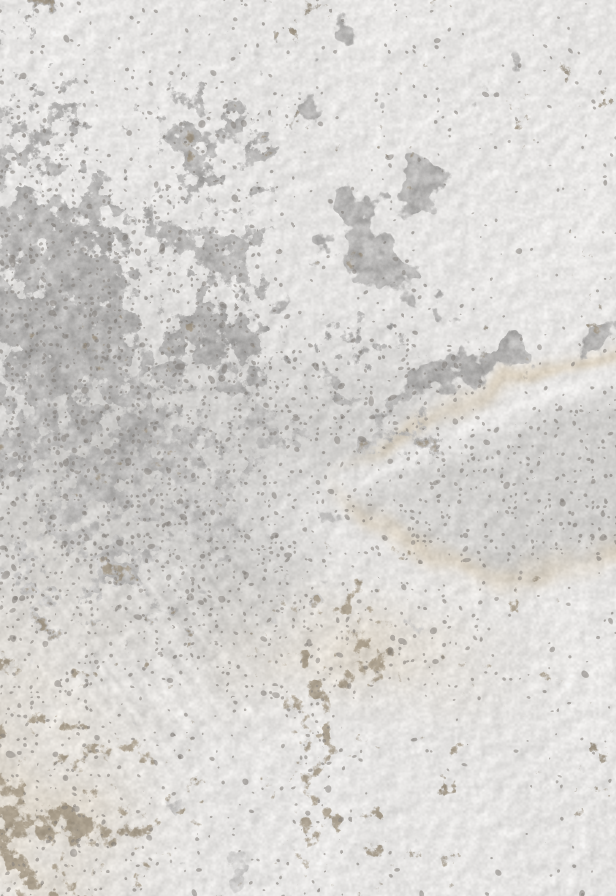
This texture is drawn by a Shadertoy shader. Its source:

```glsl
// Weathered whitewashed plaster: grey flaked patches, speckles, ochre stains.
// Soft elliptical regions steer the coverage of thresholded fractal noise;
// jittered dots add pits, and a noise slope lights the rough surface.

const vec3 WHITEWASH = vec3(0.925, 0.920, 0.914);
const vec3 CEMENT = vec3(0.695, 0.690, 0.685);
const vec3 PIT = vec3(0.53, 0.51, 0.49);
const vec3 RUST = vec3(0.60, 0.55, 0.47);
const vec3 OCHRE_TINT = vec3(0.95, 0.91, 0.84);

float hash(vec2 p) {
    vec3 q = fract(p.xyx * 0.1031);
    q += dot(q, q.yzx + 33.33);
    return fract((q.x + q.y) * q.z);
}

float noise(vec2 p) {
    vec2 i = floor(p), f = fract(p);
    f = f * f * (3.0 - 2.0 * f);
    float low = mix(hash(i), hash(i + vec2(1, 0)), f.x);
    float high = mix(hash(i + vec2(0, 1)), hash(i + vec2(1, 1)), f.x);
    return mix(low, high, f.y);
}

float fbm(vec2 p) {
    float sum = 0.0, amp = 0.533;
    for (int i = 0; i < 4; i++) {
        sum += amp * noise(p);
        p = mat2(1.6, 1.2, -1.2, 1.6) * p + 17.3;
        amp *= 0.5;
    }
    return sum;
}

// Soft elliptical region, 1 at its centre
float region(vec2 p, vec2 centre, vec2 radii) {
    vec2 d = (p - centre) / radii;
    return exp(-dot(d, d));
}

// Soft stripe around zero distance
float band(float d, float width) {
    return exp(-d * d / (width * width));
}

// Share of noise above a level set by the wanted coverage
float flakes(float n, float coverage, float soft) {
    float level = 0.75 - 0.5 * coverage;
    return smoothstep(level - soft, level + soft, n);
}

// One jittered dot per occupied cell
float specks(vec2 p, float scale, float density) {
    vec2 q = p * scale + 0.6 * vec2(noise(p * scale * 0.7), noise(p * scale * 0.7 + 40.0));
    vec2 cell = floor(q);
    vec2 offset = vec2(hash(cell + 3.1), hash(cell + 8.7)) * 0.4 + 0.3;
    float radius = mix(0.12, 0.34, hash(cell + 5.3));
    float blur = 0.7 * scale / iResolution.y;
    float dot1 = 1.0 - smoothstep(radius - blur, radius + blur, length(fract(q) - offset));
    return dot1 * step(hash(cell), density);
}

// Brightness of the rough surface lit from the upper left
float relief(vec2 p, float scale) {
    vec2 toLight = vec2(-0.35, 0.35);
    return fbm(p * scale) - fbm(p * scale + toLight);
}

void mainImage(out vec4 fragColor, in vec2 fragCoord) {
    vec2 p = fragCoord / iResolution.y;
    vec2 warp = vec2(fbm(p * 9.0), fbm(p * 9.0 + 50.0)) - 0.5;
    vec2 w = p + 0.07 * warp;

    // Raised ledge on the right and the sagging stain below it
    float t = w.x - 0.37;
    float above = w.y - (0.46 + 0.58 * t - 0.43 * t * t);
    float right = smoothstep(0.36, 0.42, w.x);
    float sag = w.y - 0.365 - 2.0 * (w.x - 0.58) * (w.x - 0.58);
    float shadow = right * smoothstep(-0.02, -0.07, above) * smoothstep(-0.012, 0.02, sag);

    // Soft grey washes
    float wash = 0.75 * region(w, vec2(0.12, 0.47), vec2(0.20, 0.18))
               + 0.55 * region(w, vec2(0.40, 0.53), vec2(0.12, 0.07))
               + 0.65 * region(w, vec2(0.26, 0.35), vec2(0.07, 0.06))
               + 0.60 * shadow;
    wash *= 0.6 + 0.8 * fbm(p * 14.0);
    vec3 color = WHITEWASH - vec3(0.120, 0.120, 0.124) * min(wash, 1.2);
    color -= 0.045 * fbm(w * vec2(14.0, 4.0));

    // Ochre stains and the clean lip under the ledge
    float stain = right * (0.8 * band(above - 0.008, 0.013) + 0.7 * band(sag, 0.014));
    stain += 0.5 * region(w, vec2(0.40, 0.27), vec2(0.14, 0.06));
    stain += 0.5 * region(w, vec2(0.03, 0.10), vec2(0.12, 0.22));
    color *= mix(vec3(1), OCHRE_TINT, clamp(stain * (0.4 + fbm(p * 20.0)), 0.0, 1.0));
    color = mix(color, WHITEWASH, 0.7 * right * band(above + 0.024, 0.016));

    // Grey flakes: fine ragged ones, then broad blobs
    float grain = 0.45 * fbm(p * 24.0) + 0.55 * fbm(p * 85.0 + 9.0);
    float coverage = 0.72 * region(w, vec2(0.05, 0.66), vec2(0.17, 0.25))
                   + 0.42 * region(w, vec2(0.26, 0.68), vec2(0.055, 0.28))
                   + 0.25 * region(w, vec2(0.42, 0.57), vec2(0.11, 0.10))
                   + 0.26 * region(w, vec2(0.14, 0.40), vec2(0.20, 0.12));
    float peeled = flakes(grain, coverage, 0.035);
    float blobArea = 0.42 * region(w, vec2(0.43, 0.73), vec2(0.09, 0.14))
                   + 0.40 * right * band(above - 0.04, 0.028);
    float blobs = flakes(0.75 * fbm(p * 26.0 + 31.0) + 0.25 * grain, blobArea, 0.02);
    vec3 cement = CEMENT + 0.22 * (fbm(p * 110.0) - 0.5) + 0.10 * (fbm(p * 8.0) - 0.5);
    cement += 0.07 * smoothstep(0.60, 0.38, p.y);
    color = mix(color, cement, 0.92 * max(peeled, blobs));

    // Rusty flecks in the lower part
    float rustArea = 0.34 * region(w, vec2(0.02, 0.08), vec2(0.15, 0.22))
                   + 0.36 * region(w, vec2(0.36, 0.12), vec2(0.035, 0.09))
                   + 0.22 * region(w, vec2(0.42, 0.29), vec2(0.18, 0.09));
    color = mix(color, RUST, 0.75 * flakes(grain, rustArea, 0.045));

    // Dark pits, sparse on the smooth areas
    float pitted = 0.04 + 0.30 * min(wash + coverage, 1.0) + 0.5 * rustArea;
    pitted *= 1.0 - 0.9 * region(p, vec2(0.52, 0.09), vec2(0.12, 0.10));
    color = mix(color, PIT, 0.60 * specks(p, 150.0, pitted));
    color = mix(color, PIT, 0.55 * specks(p + 7.0, 85.0, 0.4 * pitted));

    // Slanted scratches, surface relief and fine grain
    vec2 slant = mat2(0.8, 0.6, 0.6, -0.8) * p;
    float scratch = noise(slant.yx * vec2(30.0, 190.0)) - 0.5;
    color += 0.09 * scratch * region(p, vec2(0.18, 0.27), vec2(0.15, 0.17));
    color += 0.13 * relief(p, 75.0) + 0.05 * (noise(p * 330.0) - 0.5);

    fragColor = vec4(clamp(color, 0.0, 0.96), 1.0);
}
```
